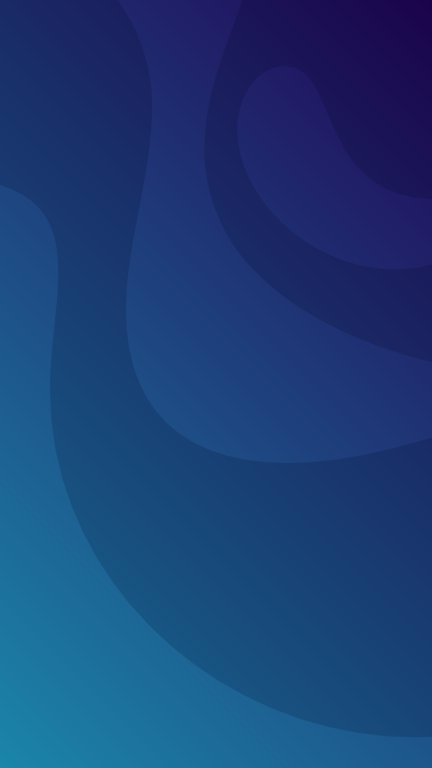
A Shadertoy shader for this background:

```glsl
#define ASPECT 0.5625
#define CURVE_STEPS 20
#define LOW_COLOR vec3(0.106, 0.522, 0.667)
#define HIGH_COLOR vec3(0.130, 0.014, 0.333)
#define SHADE_TINT vec3(0.82, 0.84, 0.88)

vec2 cubicBezier(vec2 a, vec2 b, vec2 c, vec2 d, float t) {
    float s = 1.0 - t;
    return s * s * s * a + 3.0 * s * t * (s * b + t * c) + t * t * t * d;
}

float segmentDistance(vec2 p, vec2 a, vec2 b) {
    vec2 ap = p - a, ab = b - a;
    return length(ap - ab * clamp(dot(ap, ab) / dot(ab, ab), 0.0, 1.0));
}

// Coverage of the region to the right of three joined cubic curves
float waveMask(vec2 p, vec2 ctrl[10], float pixel) {
    float dist = 1e3;
    float side = -1.0;
    vec2 a = ctrl[0];
    for (int k = 0; k < 9; k += 3) {
        for (int i = 1; i <= CURVE_STEPS; i++) {
            float t = float(i) / float(CURVE_STEPS);
            vec2 b = cubicBezier(ctrl[k], ctrl[k + 1], ctrl[k + 2], ctrl[k + 3], t);
            dist = min(dist, segmentDistance(p, a, b));
            // Each crossing to the left flips inside and outside
            if ((a.y > p.y) != (b.y > p.y)) {
                float crossX = a.x + (b.x - a.x) * (p.y - a.y) / (b.y - a.y);
                if (p.x > crossX) side = -side;
            }
            a = b;
        }
    }
    return smoothstep(-0.75 * pixel, 0.75 * pixel, side * dist);
}

void mainImage(out vec4 fragColor, in vec2 fragCoord) {
    vec2 p = fragCoord / iResolution.xy * vec2(ASPECT, 1.0);
    float pixel = 1.0 / iResolution.y;

    // Curve control points, in canvas heights
    vec2 outerWave[10] = vec2[10](
        vec2(-0.078, 1.013), vec2(-0.078, 0.870), vec2(-0.059, 0.776),
        vec2(0.000, 0.759), vec2(0.115, 0.724), vec2(0.065, 0.609),
        vec2(0.065, 0.492), vec2(0.065, 0.229), vec2(0.313, 0.016),
        vec2(0.586, 0.042));
    vec2 middleWave[10] = vec2[10](
        vec2(0.146, 1.010), vec2(0.180, 0.967), vec2(0.199, 0.914),
        vec2(0.198, 0.857), vec2(0.197, 0.771), vec2(0.164, 0.680),
        vec2(0.164, 0.596), vec2(0.164, 0.414), vec2(0.313, 0.346),
        vec2(0.586, 0.438));
    vec2 innerWave[10] = vec2[10](
        vec2(0.320, 1.013), vec2(0.299, 0.948), vec2(0.266, 0.883),
        vec2(0.266, 0.805), vec2(0.266, 0.757), vec2(0.283, 0.706),
        vec2(0.314, 0.667), vec2(0.371, 0.595), vec2(0.475, 0.546),
        vec2(0.586, 0.523));
    vec2 tongue[10] = vec2[10](
        vec2(0.586, 0.663), vec2(0.449, 0.609), vec2(0.309, 0.724),
        vec2(0.309, 0.831), vec2(0.309, 0.876), vec2(0.336, 0.914),
        vec2(0.371, 0.914), vec2(0.447, 0.914), vec2(0.406, 0.729),
        vec2(0.586, 0.741));

    // Alternate shaded and clear layers
    float shade = waveMask(p, outerWave, pixel);
    shade = mix(shade, 0.0, waveMask(p, middleWave, pixel));
    shade = mix(shade, 1.0, waveMask(p, innerWave, pixel));
    shade = mix(shade, 0.0, waveMask(p, tongue, pixel));

    // Diagonal gradient under the shading
    vec3 color = mix(LOW_COLOR, HIGH_COLOR, (p.x + p.y) / (1.0 + ASPECT));
    color *= mix(vec3(1.0), SHADE_TINT, shade);
    fragColor = vec4(color, 1.0);
}
```
